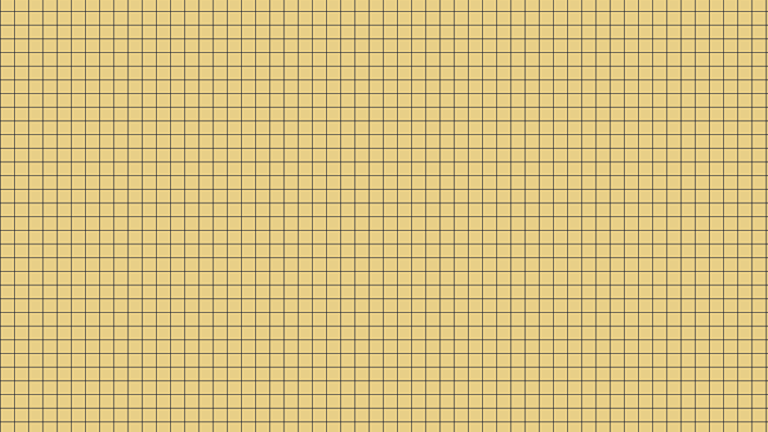
Give the GLSL for this pattern, as a WebGL 2 fragment shader.

```glsl
#version 300 es
precision highp float;
// Fine navy grid ruled on warm straw-coloured paper.
// Each axis measures the distance to its nearest rule; the rules are
// inked with a smooth edge and flanked by a faint pale margin.

uniform vec2 u_resolution;
out vec4 fragColor;

// Lengths are fractions of the canvas height.
const vec2 CELL_SIZE = vec2(0.032824, 0.031667);
const vec2 FIRST_RULE = vec2(0.00093, 0.0234);
const float RULE_WIDTH = 0.00146;
const float MARGIN_OFFSET = 0.005;
const float MARGIN_RADIUS = 0.0024;

const vec3 PAPER = vec3(0.908, 0.811, 0.528);
const vec3 PALE_LIFT = vec3(0.040, 0.030, 0.012);
const vec3 INK = vec3(0.05, 0.08, 0.18);

// Distance on each axis to the nearest rule of a repeating grid.
vec2 ruleDistance(vec2 p, vec2 cell, vec2 origin) {
    vec2 phase = fract((p - origin) / cell + 0.5) - 0.5;
    return abs(phase) * cell;
}

// Filtered coverage of a rule: the difference of its two soft edges.
float ruleCoverage(float dist, float width, float soft) {
    float halfWidth = 0.5 * width;
    return smoothstep(-soft, soft, dist + halfWidth)
         - smoothstep(-soft, soft, dist - halfWidth);
}

// Soft band centred at a given distance from the rule.
float marginBand(float dist, float offset, float radius) {
    return 1.0 - smoothstep(0.0, radius, abs(dist - offset));
}

void main() {
    vec2 p = gl_FragCoord.xy / u_resolution.y;
    float soft = 0.85 / u_resolution.y;
    vec2 d = ruleDistance(p, CELL_SIZE, FIRST_RULE);

    // Paper with pale margins beside the rules
    float margin = max(marginBand(d.x, MARGIN_OFFSET, MARGIN_RADIUS),
                       marginBand(d.y, MARGIN_OFFSET, MARGIN_RADIUS));
    vec3 color = PAPER + PALE_LIFT * margin;

    // Ink, joined where the rules cross
    float inkX = ruleCoverage(d.x, RULE_WIDTH, soft);
    float inkY = ruleCoverage(d.y, RULE_WIDTH, soft);
    float ink = 1.0 - (1.0 - inkX) * (1.0 - inkY);
    color = mix(color, INK, ink);

    fragColor = vec4(color, 1.0);
}
```
